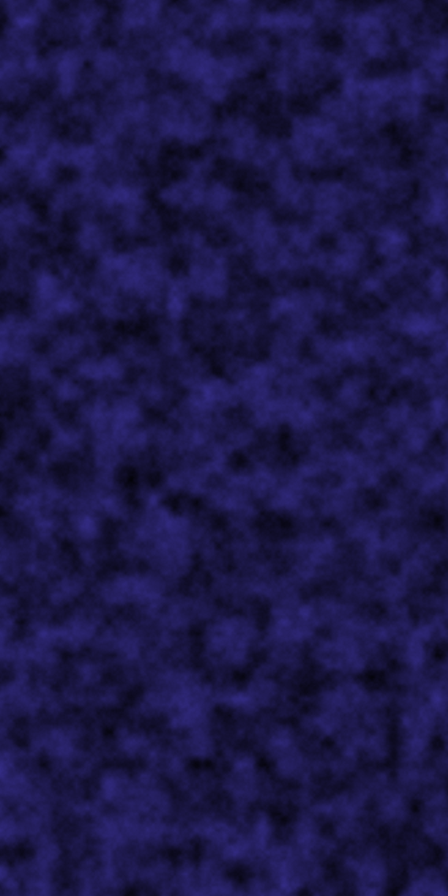
Give the GLSL for this texture, as a Shadertoy shader.

```glsl
// Dark indigo mottled cloud: small soft, slightly blocky blotches, fine grain.
// Five octaves of smooth value noise on an upright square grid, each twice as
// fine and half as strong as the last, scale a single violet-blue tint.

float hash(vec2 cell) {
    vec3 p = fract(vec3(cell.xyx) * 0.1031);
    p += dot(p, p.yzx + 33.33);
    return fract((p.x + p.y) * p.z);
}

// Random corner values blended smoothly across each cell
float valueNoise(vec2 p) {
    vec2 cell = floor(p);
    vec2 blend = smoothstep(0.0, 1.0, fract(p));
    float lower = mix(hash(cell), hash(cell + vec2(1, 0)), blend.x);
    float upper = mix(hash(cell + vec2(0, 1)), hash(cell + vec2(1, 1)), blend.x);
    return mix(lower, upper, blend.y);
}

float cloud(vec2 p) {
    float sum = 0.0;
    float strength = 0.5;
    for (int octave = 0; octave < 5; octave++) {
        sum += strength * valueNoise(p);
        p = p * 2.0 + 17.0;
        strength *= 0.5;
    }
    return sum;
}

void mainImage(out vec4 fragColor, in vec2 fragCoord) {
    // The canvas is one unit wide, with about twenty blotches across
    vec2 uv = fragCoord / iResolution.x;
    float brightness = cloud(uv * 20.48 + 3.0);

    vec3 indigo = vec3(0.227, 0.192, 0.592);
    fragColor = vec4(indigo * brightness, 1.0);
}
```
